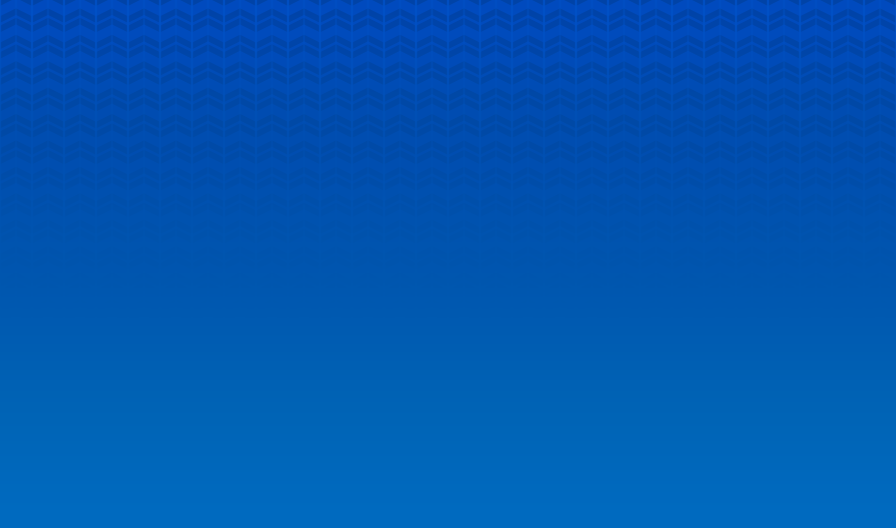
Write a WebGL 2 fragment shader that draws this background.

```glsl
#version 300 es
precision highp float;
// Blue vertical gradient with a woven chevron pattern that fades out downwards.

#define COLUMNS 28.0
#define ROWS 20.0
#define CHEVRON_SLOPE 0.30
#define PAIR_CENTER 0.62
#define STRIPE_OFFSET 0.18
#define STRIPE_HALF_WIDTH 0.125
#define SEAM_HALF_WIDTH 0.035
#define FADE_END 0.62
#define PATTERN_STRENGTH 0.85

uniform vec2 u_resolution;
out vec4 fragColor;

const vec3 TOP_BLUE = vec3(0.0, 0.292, 0.745);
const vec3 UPPER_BLUE = vec3(0.0, 0.300, 0.690);
const vec3 MIDDLE_BLUE = vec3(0.0, 0.335, 0.685);
const vec3 LOWER_BLUE = vec3(0.0, 0.390, 0.710);
const vec3 BOTTOM_BLUE = vec3(0.0, 0.416, 0.750);
const vec3 STRIPE_SHADE = vec3(0.0, 0.035, 0.105);
const vec3 SEAM_GLOW = vec3(0.0, 0.025, 0.035);

// Background colour at a depth from 0 (top) to 1 (bottom).
vec3 verticalGradient(float depth) {
  vec3 color = mix(TOP_BLUE, UPPER_BLUE, smoothstep(0.0, 0.26, depth));
  color = mix(color, MIDDLE_BLUE, smoothstep(0.22, 0.56, depth));
  color = mix(color, LOWER_BLUE, smoothstep(0.48, 0.82, depth));
  return mix(color, BOTTOM_BLUE, smoothstep(0.74, 1.0, depth));
}

// Soft-edged band around zero distance.
float band(float dist, float halfWidth, float blur) {
  return 1.0 - smoothstep(halfWidth - blur, halfWidth + blur, abs(dist));
}

void main() {
  vec2 uv = gl_FragCoord.xy / u_resolution;
  float depth = 1.0 - uv.y;
  vec2 cell = vec2(uv.x * COLUMNS, depth * ROWS);
  vec2 blur = vec2(COLUMNS, ROWS) / u_resolution * 0.7;

  // Pairs of dark stripes that peak in the middle of each column.
  float side = abs(fract(cell.x) - 0.5) * 2.0;
  float row = fract(cell.y - CHEVRON_SLOPE * side - PAIR_CENTER + 0.5) - 0.5;
  float stripes = band(abs(row) - STRIPE_OFFSET, STRIPE_HALF_WIDTH, blur.y);

  // Thin light seams at the column edges, fainter ones at the peaks.
  float edgeSeam = band((1.0 - side) * 0.5, SEAM_HALF_WIDTH, blur.x);
  float peakSeam = band(side * 0.5, SEAM_HALF_WIDTH, blur.x);
  float seam = max(edgeSeam, 0.5 * peakSeam);

  // The pattern dissolves into the gradient.
  float fade = pow(clamp(1.0 - depth / FADE_END, 0.0, 1.0), 1.6);
  vec3 pattern = SEAM_GLOW * seam - STRIPE_SHADE * stripes * (1.0 - 0.8 * seam);
  vec3 color = verticalGradient(depth) + pattern * fade * PATTERN_STRENGTH;
  fragColor = vec4(clamp(color, 0.0, 1.0), 1.0);
}
```
